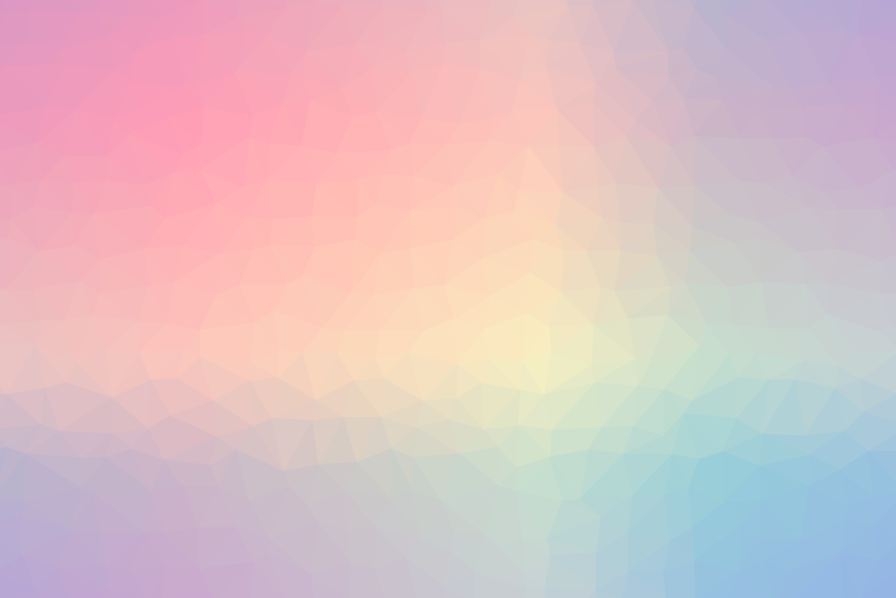
A Shadertoy shader for this background:

```glsl
// Pastel low-poly mesh: a jittered grid of quads, each split into two flat
// triangles along its Delaunay diagonal. A facet takes its colour from its
// middle point, as the mean of one palette ramp across and one down the canvas.

#define ROWS 17.2       // grid cells over the canvas height
#define JITTER 0.36     // largest vertex offset, in cells
#define ACROSS_MIX 0.5  // share of the horizontal ramp
#define SEED 7.0        // mesh variation

const vec3 PALETTE[6] = vec3[6](
    vec3(0.855, 0.600, 0.765),  // orchid
    vec3(1.000, 0.615, 0.715),  // pink
    vec3(1.000, 0.775, 0.710),  // peach
    vec3(0.975, 0.940, 0.760),  // cream
    vec3(0.590, 0.805, 0.855),  // aqua
    vec3(0.585, 0.705, 0.900)); // periwinkle

vec2 hash2(vec2 p) {
    vec3 q = fract(vec3(p.xyx + SEED) * vec3(0.1031, 0.1030, 0.0973));
    q += dot(q, q.yzx + 33.33);
    return fract((q.xx + q.yz) * q.zy);
}

float cross2(vec2 a, vec2 b) { return a.x * b.y - a.y * b.x; }

// Mesh vertex belonging to an integer grid node
vec2 meshVertex(vec2 node) {
    return node + JITTER * (2.0 * hash2(node) - 1.0);
}

vec3 paletteRamp(float t) {
    float s = clamp(t, 0.0, 1.0) * 5.0;
    int i = min(int(s), 4);
    return mix(PALETTE[i], PALETTE[i + 1], s - float(i));
}

// Colour field over the canvas, uv from 0 to 1
vec3 gradientColor(vec2 uv) {
    return mix(paletteRamp(1.0 - uv.y), paletteRamp(uv.x), ACROSS_MIX);
}

// Distance to the inner side of an edge, positive on its left
float edgeDistance(vec2 p, vec2 a, vec2 b) {
    return cross2(normalize(b - a), p - a);
}

// Adds one counter-clockwise facet: colour times coverage, and coverage
void addFacet(inout vec4 sum, vec2 p, vec2 a, vec2 b, vec2 c,
              vec2 canvasCells, float pixel) {
    float inside = min(edgeDistance(p, a, b),
                   min(edgeDistance(p, b, c), edgeDistance(p, c, a)));
    float coverage = smoothstep(-0.7 * pixel, 0.7 * pixel, inside);
    if (coverage > 0.0) {
        vec2 facetMiddle = (a + b + c) / 3.0;
        sum += coverage * vec4(gradientColor(facetMiddle / canvasCells), 1.0);
    }
}

void mainImage(out vec4 fragColor, in vec2 fragCoord) {
    float pixel = ROWS / iResolution.y;
    vec2 p = fragCoord * pixel;
    vec2 canvasCells = iResolution.xy * pixel;
    vec2 cell = floor(p);
    vec4 sum = vec4(0.0);

    // Jitter can carry a facet into a neighbouring cell, so visit all nine
    for (int y = -1; y <= 1; y++) {
        for (int x = -1; x <= 1; x++) {
            vec2 node = cell + vec2(x, y);
            vec2 a = meshVertex(node);
            vec2 b = meshVertex(node + vec2(1.0, 0.0));
            vec2 c = meshVertex(node + vec2(1.0, 1.0));
            vec2 d = meshVertex(node + vec2(0.0, 1.0));

            // Sine of the angles at a and c together: b-d is Delaunay if >= 0
            float angleSum = cross2(b - a, d - a) * dot(d - c, b - c)
                           + dot(b - a, d - a) * cross2(d - c, b - c);
            if (angleSum >= 0.0) {
                addFacet(sum, p, a, b, d, canvasCells, pixel);
                addFacet(sum, p, b, c, d, canvasCells, pixel);
            } else {
                addFacet(sum, p, a, b, c, canvasCells, pixel);
                addFacet(sum, p, a, c, d, canvasCells, pixel);
            }
        }
    }
    vec3 color = sum.w > 0.0 ? sum.rgb / sum.w : gradientColor(p / canvasCells);
    fragColor = vec4(color, 1.0);
}
```
